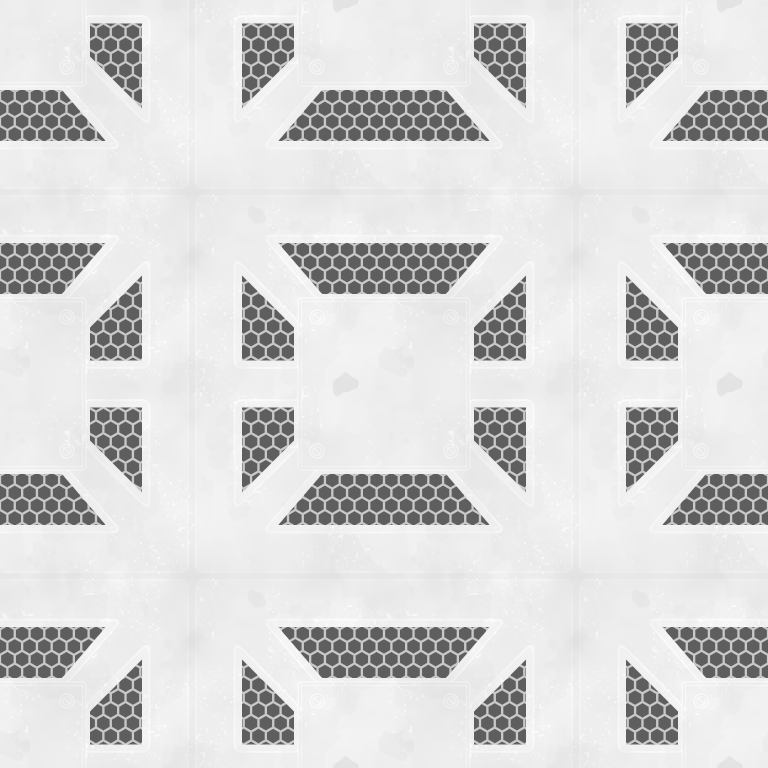
Write a Shadertoy shader that draws this pattern.

```glsl
// Two by two square floor panels of worn white plastic, each with eight vents
// of dark honeycomb around a screwed-down centre plate. Distances are measured
// in 1/384 of a panel; all noise wraps once per panel, so the canvas tiles.

float hash(vec2 p) {
    vec3 v = fract(p.xyx * vec3(0.1031, 0.1030, 0.0973));
    v += dot(v, v.yzx + 33.33);
    return fract((v.x + v.y) * v.z);
}

// Value noise with n cells per panel, wrapping at the panel edge.
float noise(vec2 u, float n) {
    vec2 i = floor(u * n), f = fract(u * n);
    f = f * f * (3.0 - 2.0 * f);
    vec2 a = mod(i, n), b = mod(i + 1.0, n);
    return mix(mix(hash(a), hash(vec2(b.x, a.y)), f.x),
               mix(hash(vec2(a.x, b.y)), hash(b), f.x), f.y);
}

float fbm(vec2 u, float n) {
    float sum = 0.0, amp = 0.5;
    for (int k = 0; k < 5; k++) {
        sum += amp * noise(u, n);
        n *= 2.0;
        amp *= 0.5;
    }
    return sum;
}

float fill(float d, float aa) { return clamp(0.5 - d / aa, 0.0, 1.0); }

// Line of half width w, fading rather than vanishing when thinner than a pixel.
float stroke(float d, float w, float aa) {
    return fill(abs(d) - w, aa) * min(1.0, 2.0 * w / aa + 0.2);
}

float roundBox(vec2 p, float halfSize, float r) {
    vec2 d = abs(p) - halfSize + r;
    return length(max(d, 0.0)) + min(max(d.x, d.y), 0.0) - r;
}

// Intersection of three half planes: sharp at zero, rounded further out.
float corner(vec3 d) {
    return min(max(d.x, max(d.y, d.z)), 0.0) + length(max(d, 0.0));
}

float ventDistance(vec2 a) {
    float wide = corner(vec3(abs(a.y - 115.5) - 25.5, (a.x - 0.86 * a.y + 15.5) * 0.758, -1e3));
    float side = corner(vec3(abs(a.x - 116.0) - 26.0, 23.5 - a.y, (a.y - a.x + 33.5) * 0.707));
    return min(wide, side);
}

// Distance to the nearest honeycomb wall: 26 columns and 30 rows per panel.
float honeycomb(vec2 q) {
    vec2 h = q * 26.0 / 384.0 + vec2(0.0, 0.4333);
    vec2 s = vec2(1.0, 52.0 / 30.0);
    vec2 a = mod(h, s) - 0.5 * s, b = mod(h - 0.5 * s, s) - 0.5 * s;
    vec2 g = abs(dot(a, a) < dot(b, b) ? a : b);
    return (0.5 - max(g.x, dot(g, vec2(0.5, 0.866)))) * 384.0 / 26.0;
}

// Irregular stain with a jagged outline.
float stain(vec2 p, float r, vec2 u, float aa) {
    return fill(length(p) + 14.0 * (noise(u, 40.0) - 0.5) - r, aa + 1.0);
}

void mainImage(out vec4 fragColor, in vec2 fragCoord) {
    vec2 uv = fragCoord / iResolution.xy;
    float aa = 768.0 / min(iResolution.x, iResolution.y);
    vec2 u = fract(uv * 2.0 + 0.5);
    vec2 q = (u - 0.5) * 384.0;
    vec2 a = abs(q);

    float vent = ventDistance(a);
    float plate = roundBox(q, 86.0, 4.0);
    float seam = roundBox(q, 188.0, 7.0);

    // Cloudy plastic with soft-edged blotches
    float cloud = fbm(u, 6.0);
    float shade = 0.93 + 0.07 * (cloud - 0.48);
    shade -= 0.012 * smoothstep(0.54, 0.58, fbm(u + 0.37, 9.0));
    shade += 0.012 * smoothstep(0.52, 0.6, fbm(u + 0.71, 5.0));

    // Stains, pale chips and short scratches
    shade -= 0.05 * stain(q - vec2(-38.0, 0.0), 10.0, u, aa);
    shade -= 0.025 * stain(q - vec2(-126.0, 170.0), 8.0, u, aa);
    shade -= 0.02 * stain(q - vec2(12.0, 22.0), 13.0, u, aa);
    float wear = smoothstep(0.45, 0.65, noise(u + 0.2, 12.0));
    shade += 0.035 * wear * smoothstep(0.8, 0.92, noise(u, 128.0));
    float scratch = noise(vec2(u.x + u.y, u.y - u.x), 64.0);
    shade += 0.02 * wear * smoothstep(0.04, 0.0, abs(scratch - 0.5));

    // Worn raised edges: panel seam, vent rims, double rim of the plate
    float worn = 0.5 + 0.6 * noise(u, 24.0);
    shade -= 0.012 * fill(-seam - 1.0, aa);
    shade += 0.035 * worn * stroke(seam, 0.8, aa);
    float outside = fill(-plate, aa);
    shade += 0.012 * outside * fill(vent - 7.0, aa);
    shade += 0.04 * worn * outside * stroke(vent - 7.5, 0.8, aa);
    shade += 0.035 * worn * (stroke(plate, 0.7, aa) + stroke(plate + 3.5, 0.5, aa));

    // Slotted screws in the plate corners
    vec2 s = q - sign(q) * 67.0;
    float r = length(s);
    float slot = max(abs(s.x + s.y) * 0.707 - 0.8, r - 4.0);
    shade += 0.04 * (stroke(r - 7.0, 0.6, aa) + stroke(r - 4.2, 0.5, aa));
    shade += 0.03 * fill(slot, aa);

    // Dark honeycomb seen through the vents
    float mesh = mix(0.79, 0.37, fill(1.15 - honeycomb(q), aa));
    shade = mix(shade, mesh, fill(vent, aa));
    fragColor = vec4(vec3(min(shade, 0.985)), 1.0);
}
```
